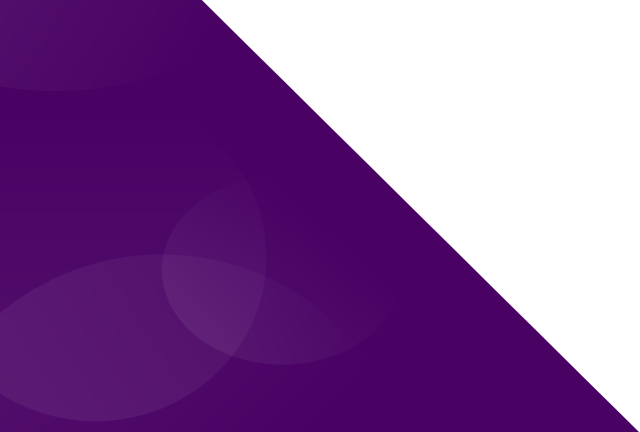
A WebGL 2 fragment shader for this background:

```glsl
#version 300 es
precision highp float;

uniform vec2 u_resolution;
out vec4 outColor;

// Positions and radii are in units of the canvas height
const vec3 PURPLE = vec3(0.286, 0.006, 0.390);
const vec3 WHITE = vec3(1.0);
const vec2 DIAGONAL_TOP = vec2(0.467, 1.0);
const vec2 DIAGONAL_BOTTOM = vec2(1.479, 0.0);

struct Veil {
    vec2 center;
    vec2 radii;
    vec2 toward;     // direction in which the veil brightens
    float fadeStart; // position along that direction where it appears
    float opacity;
};

const int VEIL_COUNT = 4;
const Veil VEILS[VEIL_COUNT] = Veil[VEIL_COUNT](
    Veil(vec2(0.131, 0.981), vec2(0.385, 0.192), vec2(-0.95, 0.30), -1.0, 0.075),
    Veil(vec2(0.221, 0.404), vec2(0.396, 0.379), vec2(0.0, -1.0), -0.9, 0.060),
    Veil(vec2(0.654, 0.375), vec2(0.279, 0.219), vec2(-0.75, -0.66), -0.6, 0.060),
    Veil(vec2(0.375, -0.156), vec2(0.577, 0.567), vec2(-0.75, 0.66), -0.3, 0.055)
);

// Antialiased coverage, positive distance inside
float coverage(float inside, float pixel) {
    return clamp(0.5 + inside / max(pixel, 1e-5), 0.0, 1.0);
}

// Opacity of an ellipse that fades linearly across its width
float veilAlpha(Veil veil, vec2 p) {
    vec2 q = (p - veil.center) / veil.radii;
    float radius = length(q);
    float fade = (dot(q, veil.toward) - veil.fadeStart) / (1.0 - veil.fadeStart);
    return veil.opacity * clamp(fade, 0.0, 1.0) * coverage(1.0 - radius, fwidth(radius));
}

void main() {
    vec2 p = gl_FragCoord.xy / u_resolution.y;

    // Translucent ellipses over the purple field
    vec3 color = PURPLE;
    for (int i = 0; i < VEIL_COUNT; i++) {
        color = mix(color, WHITE, veilAlpha(VEILS[i], p));
    }

    // White area to the upper right of the diagonal
    vec2 along = normalize(DIAGONAL_BOTTOM - DIAGONAL_TOP);
    float side = dot(p - DIAGONAL_TOP, vec2(-along.y, along.x));
    color = mix(color, WHITE, coverage(side, 1.0 / u_resolution.y));

    outColor = vec4(color, 1.0);
}
```
